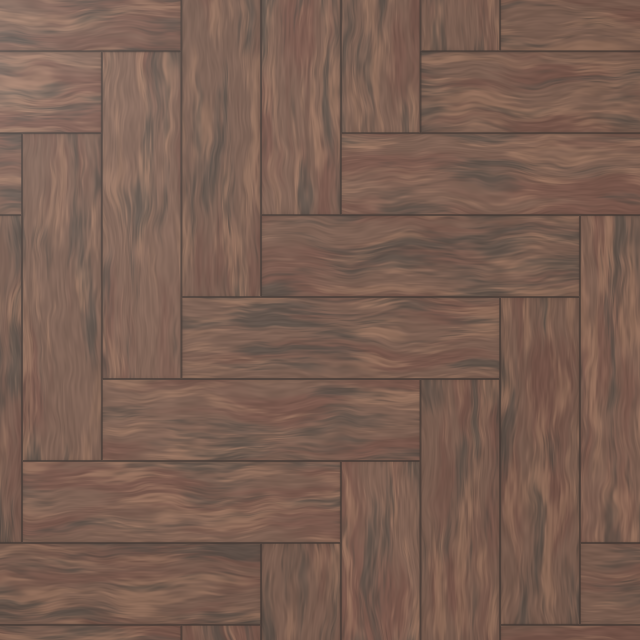
Reproduce this texture procedurally as a three.js fragment shader.

```glsl
// Dark walnut herringbone floor: 4:1 planks alternate direction along a diagonal stair.
// Each grid cell finds its plank from mod(column - row, 8); grain is stretched
// value noise in plank coordinates, with thin seams and a soft sheen at upper left.
varying vec2 vUv;

const vec2 CELL = vec2(0.1245, 0.1280);       // plank width across and up
const vec2 GRID_ORIGIN = vec2(0.0345, 0.0238);
const float PLANK_LENGTH = 4.0;               // in cells
const float SEAM_HALF = 0.0007;
const float SEAM_SOFT = 0.0024;
const float SEAM_DEPTH = 0.72;
const float PLANK_VARIATION = 0.07;
const vec2 SHEEN_CENTER = vec2(-0.03, 0.91);
const float SHEEN_FALLOFF = 2.3;

const vec3 WOOD_BROWN = vec3(0.462, 0.353, 0.300);
const vec3 WOOD_RED   = vec3(0.435, 0.303, 0.262);
const vec3 WOOD_TAN   = vec3(0.565, 0.425, 0.345);
const vec3 WOOD_GRAY  = vec3(0.335, 0.290, 0.260);
const vec3 SEAM_COLOR = vec3(0.255, 0.210, 0.190);
const vec3 SHEEN      = vec3(0.110, 0.122, 0.128);

float hash(vec2 p) {
  return fract(sin(dot(p, vec2(127.1, 311.7))) * 43758.5453);
}

float noise(vec2 p) {
  vec2 i = floor(p);
  vec2 f = fract(p);
  f = f * f * (3.0 - 2.0 * f);
  return mix(mix(hash(i), hash(i + vec2(1.0, 0.0)), f.x),
             mix(hash(i + vec2(0.0, 1.0)), hash(i + vec2(1.0, 1.0)), f.x), f.y);
}

float fbm(vec2 p) {
  float sum = 0.0;
  float weight = 0.53;
  for (int i = 0; i < 4; i++) {
    sum += weight * noise(p);
    p = p * vec2(1.8, 2.1) + vec2(17.3, 9.1);
    weight *= 0.5;
  }
  return sum;
}

// Wood colour; p.x runs along the plank, p.y across it, in cells
vec3 woodColor(vec2 p, vec2 id) {
  vec2 seed = vec2(hash(id), hash(id + 37.0)) * 90.0;
  vec2 q = p + seed;
  q.y += 0.16 * (noise(q * vec2(1.3, 2.0)) - 0.5)
       + 0.05 * (noise(q * vec2(4.0, 5.0)) - 0.5);

  float red  = fbm(q * vec2(0.8, 3.5) + 11.0);
  float tan_ = fbm(q * vec2(1.4, 7.0) + 43.0);
  float gray = fbm(q * vec2(1.1, 5.5) + 71.0);
  float fiber = noise(q * vec2(4.5, 34.0)) + 0.5 * noise(q * vec2(8.0, 60.0)) - 0.75;

  vec3 c = mix(WOOD_BROWN, WOOD_RED, 0.75 * smoothstep(0.42, 0.72, red));
  c = mix(c, WOOD_TAN, 0.75 * smoothstep(0.45, 0.78, tan_ + 0.10 * fiber));
  c = mix(c, WOOD_GRAY, 0.80 * smoothstep(0.48, 0.80, gray - 0.10 * fiber));
  c *= 1.0 + 0.12 * fiber;
  return c * (1.0 + PLANK_VARIATION * (hash(id + 5.0) - 0.5));
}

void main() {
  // Locate the plank: phases 0-3 lie flat, phases 4-7 stand upright
  vec2 g = (vUv - GRID_ORIGIN) / CELL;
  vec2 cell = floor(g);
  vec2 f = g - cell;
  float phase = mod(cell.x - cell.y + 1.0, 2.0 * PLANK_LENGTH);
  bool flat_ = phase < PLANK_LENGTH - 0.5;

  vec2 p;       // along, across
  vec2 id;
  vec2 scale;   // canvas size of one cell along and across
  if (flat_) {
    p = vec2(phase + f.x, f.y);
    id = cell - vec2(phase, 0.0);
    scale = CELL;
  } else {
    float rise = 2.0 * PLANK_LENGTH - 1.0 - phase;
    p = vec2(rise + f.y, f.x);
    id = cell - vec2(0.0, rise) + 101.0;
    scale = CELL.yx;
  }

  vec3 color = woodColor(p, id);

  // Seams, with a faint shade along the plank edges
  vec2 edge = min(p, vec2(PLANK_LENGTH, 1.0) - p) * scale;
  float d = min(edge.x, edge.y);
  color *= 1.0 - 0.10 * exp(-d / 0.003);
  float seam = 1.0 - smoothstep(SEAM_HALF, SEAM_SOFT, d);
  color = mix(color, SEAM_COLOR, SEAM_DEPTH * seam);

  // Soft light from the upper left
  color += SHEEN * exp(-SHEEN_FALLOFF * distance(vUv, SHEEN_CENTER));

  gl_FragColor = vec4(color, 1.0);
}
```
